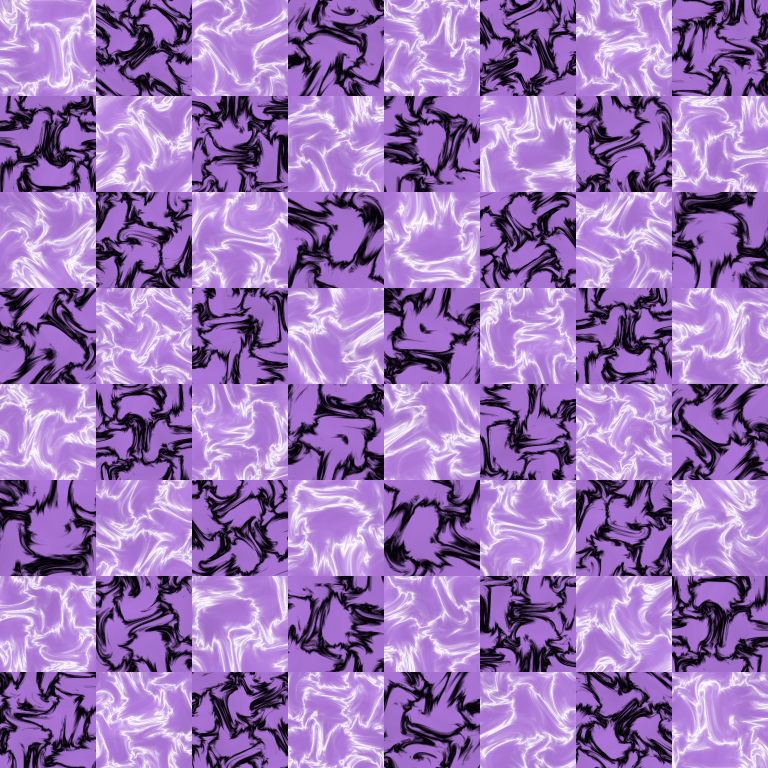
This pattern is drawn by a Shadertoy shader. Its source:

```glsl
// Checkerboard of violet marble tiles, alternately veined in white and in black.

#define TILES 8.0
#define VEIN_SCALE 6.2
#define OCTAVES 6
#define ROUGHNESS 0.56
#define WARP 0.62
#define GLOW_FALLOFF 7.5
#define DARK_REACH 0.27
#define CLOUDING 0.07
#define VIOLET vec3(0.66, 0.45, 0.83)
#define WHITE vec3(1.0, 0.99, 1.0)
#define BLACK vec3(0.015, 0.0, 0.03)

const float TAU = 6.28319;

vec2 hash2(vec2 p) {
    vec2 q = vec2(dot(p, vec2(127.1, 311.7)), dot(p, vec2(269.5, 183.3)));
    return fract(sin(q) * 43758.5);
}

mat2 rotation(float angle) {
    float c = cos(angle), s = sin(angle);
    return mat2(c, s, -s, c);
}

// Layered sines: every octave is bent by the coarser ones before it.
float waves(vec2 p, vec2 phase) {
    mat2 turn = 1.9 * rotation(0.95);
    float sum = 0.0, amplitude = 0.5;
    for (int i = 0; i < OCTAVES; i++) {
        p += WARP * sin(1.3 * p.yx + phase);
        sum += amplitude * sin(p.x + phase.y) * sin(p.y + phase.x);
        p = turn * p + phase.yx;
        phase += vec2(1.7, 2.9);
        amplitude *= ROUGHNESS;
    }
    return sum;
}

vec3 marbleBoard(vec2 uv) {
    vec2 cell = floor(uv * TILES);
    vec2 local = fract(uv * TILES) - 0.5;
    bool isDark = mod(cell.x + cell.y, 2.0) < 0.5;

    // The upper half repeats the lower one, turned by half a revolution.
    if (cell.y >= 0.5 * TILES) {
        cell = TILES - 1.0 - cell;
        local = -local;
    }

    // Each tile has its own phase, direction and vein density.
    vec2 phase = TAU * hash2(cell + 3.0);
    vec2 variety = hash2(cell + 41.0);
    vec2 p = rotation(TAU * variety.x) * local * VEIN_SCALE * mix(0.8, 1.3, variety.y);

    // Veins follow the zero crossings of the field.
    float vein = abs(waves(p, phase));
    float cloud = waves(0.6 * p + 5.0, phase.yx);
    vec3 stone = VIOLET * (1.0 + CLOUDING * cloud);

    if (isDark) return mix(BLACK, stone * 0.98, smoothstep(0.015, DARK_REACH, vein));
    float glow = exp(-GLOW_FALLOFF * vein) + 0.1 * max(cloud, 0.0);
    return mix(stone, WHITE, clamp(glow, 0.0, 1.0));
}

void mainImage(out vec4 fragColor, in vec2 fragCoord) {
    // Four samples per pixel smooth the veins and the tile edges.
    vec3 color = vec3(0.0);
    for (int i = 0; i < 4; i++) {
        vec2 offset = vec2(i % 2, i / 2) * 0.5 - 0.25;
        color += 0.25 * marbleBoard((fragCoord + offset) / iResolution.xy);
    }
    fragColor = vec4(color, 1.0);
}
```
